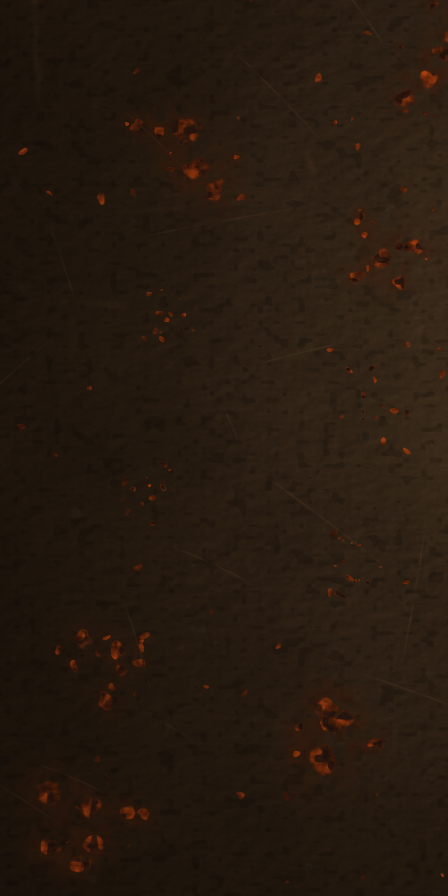
This texture is drawn by a Shadertoy shader. Its source:

```glsl
// Dark, oiled steel plate with patches of orange rust, pits and faint scratches.
// A soft light from the right tints embossed noise; rust spots gather in
// clusters scattered by loops, and hashed segments make the scratches.

#define STEEL_DARK   vec3(0.105, 0.070, 0.040)
#define STEEL_LIT    vec3(0.220, 0.158, 0.098)
#define SCRATCH_TINT vec3(0.290, 0.205, 0.125)
#define BLISTER_TINT vec3(0.185, 0.165, 0.140)
#define STAIN_TINT   vec3(0.215, 0.100, 0.045)
#define RUST_DEEP    vec3(0.250, 0.100, 0.040)
#define RUST_BRIGHT  vec3(0.560, 0.205, 0.045)
#define PIT_TINT     vec3(0.105, 0.065, 0.050)
#define CLUSTERS     10
#define SPOTS        13
#define SCRATCHES    20
#define RELIEF       0.38

float hash(vec2 p) {
    return fract(sin(dot(p, vec2(127.1, 311.7))) * 43758.5453);
}

vec2 hash2(vec2 p) {
    return vec2(hash(p), hash(p + 37.3));
}

float noise(vec2 p) {
    vec2 i = floor(p), f = fract(p);
    f = f * f * (3.0 - 2.0 * f);
    return mix(mix(hash(i), hash(i + vec2(1, 0)), f.x),
               mix(hash(i + vec2(0, 1)), hash(i + vec2(1, 1)), f.x), f.y);
}

float fbm(vec2 p) {
    float sum = 0.0, amp = 0.5;
    for (int i = 0; i < 4; i++) {
        sum += amp * noise(p);
        p = mat2(1.6, 1.2, -1.2, 1.6) * p + 7.1;
        amp *= 0.5;
    }
    return sum;
}

// Lone round marks on a jittered grid: 1 at the centre, 0 at the rim
float specks(vec2 p, float cell, float share, float radius, float seed) {
    vec2 g = p / cell, id = floor(g);
    float field = 0.0;
    if (hash(id + seed) < share) {
        vec2 centre = 0.25 + 0.5 * hash2(id + seed + 5.0);
        float r = radius * mix(0.45, 1.0, hash(id + seed + 9.0));
        field = max(0.0, 1.0 - length(fract(g) - centre) * cell / r);
    }
    return field;
}

// Clustered rust: x is the spot field, y the surrounding stain
vec2 rustField(vec2 p) {
    vec2 field = vec2(0.0);
    for (int i = 0; i < CLUSTERS; i++) {
        float k = float(i);
        vec2 home = vec2(fract(0.2 + 0.5286 * k), 0.15 + 0.19 * k);
        if (distance(p, home) > 0.35) continue;
        float strength = smoothstep(0.28, 0.62, abs(home.y - 0.98));
        for (int j = 0; j < SPOTS; j++) {
            vec2 seed = vec2(k * 3.1 + 1.0, float(j) * 1.7 + 2.0);
            vec2 scatter = hash2(seed) + hash2(seed + 11.0) - 1.0;
            vec2 centre = home + scatter * mix(0.09, 0.14, strength);
            float size = hash(seed + 23.0);
            float r = mix(0.003, 0.009, size)
                    + strength * 0.027 * size * size;
            float d = distance(p, centre) / r;
            field.x = max(field.x, 1.0 - d);
            field.y += strength * exp(-d * d * 0.22);
        }
    }
    return field;
}

// Faint scratches, some thin and sharp, some broad and rubbed
float scratches(vec2 p) {
    float mark = 0.0;
    for (int i = 0; i < SCRATCHES; i++) {
        vec2 seed = vec2(float(i) * 2.3 + 4.0, 8.0);
        vec2 middle = vec2(hash(seed), 2.0 * fract(float(i) * 0.618 + 0.1));
        float angle = mix(-1.75, 0.75, hash(seed + 3.0));
        float halfLength = mix(0.05, 0.24, hash(seed + 6.0));
        float broad = step(0.7, hash(seed + 12.0));
        vec2 dir = vec2(cos(angle), sin(angle)), q = p - middle;
        float along = dot(q, dir) / halfLength;
        float across = abs(dot(q, vec2(-dir.y, dir.x)) + 0.004 * along * along);
        float width = mix(0.0035, 0.013, broad);
        float line = 1.0 - smoothstep(0.2 * width, width, across);
        float ends = 1.0 - smoothstep(0.5, 1.0, abs(along));
        mark = max(mark, line * ends * mix(0.45, 0.28, broad));
    }
    return mark * smoothstep(0.15, 0.65, fbm(p * 30.0));
}

void mainImage(out vec4 fragColor, in vec2 fragCoord) {
    vec2 p = fragCoord / iResolution.x;
    vec2 warp = vec2(noise(p * 48.0), noise(p * 48.0 + 19.0)) - 0.5;
    vec2 q = p + 0.016 * warp;

    // Plate: light from the right, cloudy tone and embossed surface
    vec2 toLight = (p - vec2(1.05, 1.2)) * vec2(1.0, 0.65);
    float light = exp(-2.2 * dot(toLight, toLight));
    vec3 col = mix(STEEL_DARK, STEEL_LIT, light);
    col *= 0.88 + 0.24 * fbm(p * 5.0);
    vec2 grain = p * vec2(38.0, 52.0);
    float relief = fbm(grain) - fbm(grain + vec2(0.25, -0.3));
    col *= 1.0 + RELIEF * relief + 0.05 * (noise(p * 190.0) - 0.5);

    // Small dark chips, greyish blisters and scratches
    float chip = smoothstep(0.70, 0.82, noise(p * vec2(55.0, 75.0) + 31.0));
    col *= 1.0 - 0.16 * chip;
    float blister = smoothstep(0.0, 0.4, specks(q, 0.13, 0.16, 0.022, 61.0));
    col = mix(col, BLISTER_TINT, 0.3 * blister * noise(p * 70.0));
    col = mix(col, SCRATCH_TINT * mix(0.7, 1.1, light), scratches(p));

    // Rust: dull stain, mottled orange spots, dark pits within
    vec2 rust = rustField(q);
    float spot = max(rust.x, specks(q, 0.085, 0.13, 0.011, 17.0));
    float mottle = fbm(p * 42.0 + 3.0);
    float stain = min(rust.y, 1.0) * smoothstep(0.2, 0.7, mottle);
    col = mix(col, STAIN_TINT * (0.85 + 0.3 * light), 0.7 * stain);
    vec3 rustCol = mix(RUST_DEEP, RUST_BRIGHT, smoothstep(0.28, 0.68, mottle));
    rustCol *= (0.82 + 0.25 * light) * (1.0 + 1.2 * relief);
    col = mix(col, rustCol, 0.9 * smoothstep(0.0, 0.3, spot));
    float pit = smoothstep(0.5, 0.68, noise(p * 62.0 + 13.0));
    pit *= smoothstep(0.15, 0.5, rust.x + 0.3 * stain);
    col = mix(col, PIT_TINT * (1.0 + relief), 0.8 * pit);

    fragColor = vec4(clamp(col, 0.0, 1.0), 1.0);
}
```
